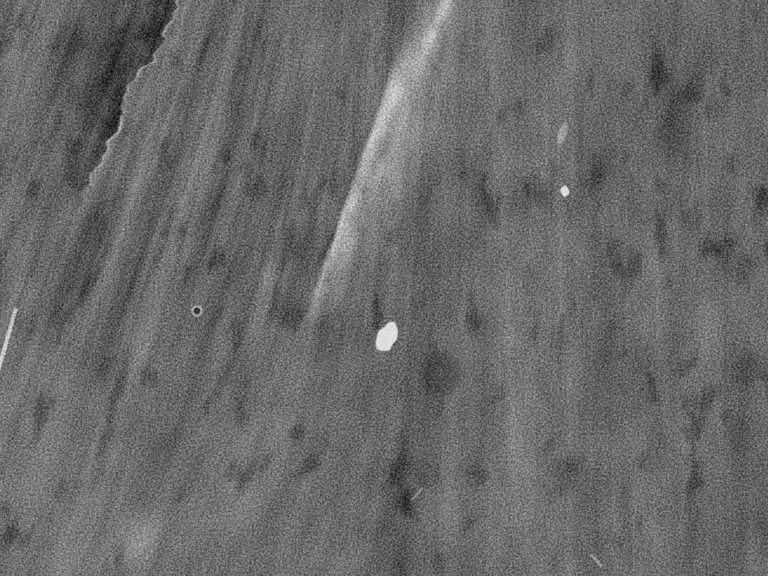
Write a Shadertoy shader that draws this texture.

```glsl
// Grey micrograph of a scratched metal surface with a ridge, a torn crack, pits and bright particles.

float hash(vec2 cell) {
    uvec2 u = uvec2(ivec2(cell)) * uvec2(1597334673u, 3812015801u);
    uint h = (u.x ^ u.y) * 1597334673u;
    h = (h ^ (h >> 15)) * 2246822519u;
    return float((h ^ (h >> 13)) >> 8) / 16777216.0;
}

float corner(vec2 cell, vec2 offset) {
    float angle = 6.28318 * hash(cell);
    return dot(vec2(cos(angle), sin(angle)), offset);
}

// Gradient noise, centred on zero
float noise(vec2 p) {
    vec2 i = floor(p), f = p - i;
    vec2 w = f * f * f * (f * (f * 6.0 - 15.0) + 10.0);
    vec2 e = vec2(1, 0);
    return mix(mix(corner(i, f), corner(i + e, f - e), w.x),
               mix(corner(i + e.yx, f - e.yx), corner(i + 1.0, f - 1.0), w.x), w.y);
}

float fbm(vec2 p) {
    float sum = 0.0, amp = 1.0;
    for (int i = 0; i < 4; i++) {
        sum += amp * noise(p);
        p = mat2(1.6, 1.2, -1.2, 1.6) * p + 17.0;
        amp *= 0.55;
    }
    return sum;
}

// Soft-edged ellipse that leans to the right
float blob(vec2 p, vec2 centre, vec2 radius, float lean, float soft) {
    vec2 d = p - centre;
    d.x -= lean * d.y;
    return 1.0 - smoothstep(1.0 - soft, 1.0 + soft, length(d / radius));
}

float scratch(vec2 p, vec2 a, vec2 b, float radius) {
    vec2 ab = b - a;
    float d = length(p - a - ab * clamp(dot(p - a, ab) / dot(ab, ab), 0.0, 1.0));
    return 1.0 - smoothstep(radius * 0.4, radius + 0.7 / iResolution.y, d);
}

// Long ridge with a sharp left flank, a fading right flank and a bright upper strand
float ridge(vec2 p) {
    float t = p.y - 0.44;
    float d = p.x - 0.527 - 0.345 * t - 0.006 * noise(p * vec2(5, 18));
    float top = smoothstep(0.38, 0.56, t);
    float body = smoothstep(-0.003, 0.007 + 0.035 * top, d)
               * exp(-max(d, 0.0) / (0.022 + 0.2 * max(t, 0.0) * (1.0 - t)));
    float shade = (1.0 - smoothstep(-0.004, 0.004, d)) * exp(min(d, 0.0) / 0.07);
    float fibres = 1.0 + 0.8 * noise(vec2(d * 45.0, p.y * 9.0)) + 0.5 * fbm(p * 20.0);
    float strand = (p.x - 0.712 - 0.44 * (p.y - 0.85)) / 0.011;
    return (0.29 * (1.0 - 0.45 * top) * body * fibres - 0.05 * shade) * smoothstep(-0.015, 0.04, t)
         + 0.2 * exp(-strand * strand) * smoothstep(0.8, 0.95, p.y);
}

// Torn crack: dark hollow on the left, thin bright lip on the right
float crack(vec2 p) {
    float x = 0.14 + 0.48 * (p.y - 0.653) + 0.03 * noise(vec2(p.y * 13.0, 3.5)) + 0.014 * noise(p.yy * vec2(55, 7));
    float d = p.x - x;
    float span = smoothstep(0.61, 0.72, p.y);
    float patchy = 0.8 + 0.8 * fbm(p * 18.0 + 5.0);
    float hollow = smoothstep(-0.12, -0.02, d + 0.07 * fbm(p * 16.0)) * (1.0 - smoothstep(-0.003, 0.002, d));
    float lip = exp(-pow(d / 0.003, 2.0)) * max(0.0, 0.7 + 1.4 * noise(vec2(p.y * 25.0, 8.3)));
    float bank = smoothstep(0.0, 0.004, d) * exp(-max(d, 0.0) / 0.04);
    return span * (0.28 * lip + 0.07 * bank - 0.17 * hollow * patchy);
}

// Dark pits and stains of random size, stretched along the surface
float pits(vec2 p) {
    float sum = 0.0;
    vec2 warped = p + 0.016 * vec2(fbm(p * 28.0), fbm(p * 28.0 + 40.0));
    for (int i = 0; i < 48; i++) {
        float k = float(i);
        vec2 centre = vec2(1.333 * hash(vec2(k, 11)), hash(vec2(k, 23)));
        float size = mix(0.008, 0.028, pow(hash(vec2(k, 37)), 2.0));
        float depth = mix(0.04, 0.11, hash(vec2(k, 51)));
        sum += depth * blob(warped, centre, size * vec2(1.0, 1.0 + 0.6 * hash(vec2(k, 67))), 0.2, 0.7);
    }
    return min(sum, 0.14);
}

void mainImage(out vec4 fragColor, in vec2 fragCoord) {
    vec2 p = fragCoord / iResolution.y;
    float px = 1.0 / iResolution.y;

    // Rolling streaks: slanted on the upper left, upright on the right
    float slant = 1.0 - smoothstep(0.3, 0.9, p.x);
    vec2 q = vec2(p.x - 0.33 * slant * (p.y - 0.5), p.y);
    float streaks = 0.07 * noise(q * vec2(20, 1.6)) + 0.055 * noise(q * vec2(60, 4))
                  + 0.03 * noise(q * vec2(130, 6));
    float grey = 0.415 + streaks * mix(0.75, 1.6, slant * smoothstep(0.25, 0.6, p.y));

    // Broad tone and mottled stains
    grey += 0.075 * fbm(q * vec2(6, 3)) + 0.045 * fbm(q * vec2(26, 15) + 9.0);
    grey -= 0.13 * smoothstep(0.2, 0.75, fbm(q * vec2(17, 8) + 60.0));
    grey += 0.03 * slant * (0.55 - p.y);

    grey += ridge(p) + crack(p) - pits(p);

    // Faint side ridge, shallow dent and pale mound
    float side = p.x - 0.46 - 0.2 * (p.y - 0.46) - 0.012 * noise(p * 12.0);
    float flank = side > 0.0 ? 0.007 : 0.022;
    grey += 0.13 * exp(-pow(side / flank, 2.0)) * smoothstep(0.4, 0.5, p.y) * (1.0 - smoothstep(0.58, 0.66, p.y));
    grey -= 0.11 * blob(p, vec2(0.765, 0.35), vec2(0.032, 0.036), 0.0, 0.5);
    grey += 0.15 * blob(p, vec2(0.234, 0.065), vec2(0.034, 0.042), 0.3, 0.8);

    // Thin bright scratches
    grey += 0.36 * scratch(p, vec2(-0.005, 0.35), vec2(0.027, 0.462), 0.004);
    grey += 0.2 * scratch(p, vec2(0.716, 0.134), vec2(0.733, 0.152), 0.0018);
    grey += 0.2 * scratch(p, vec2(1.027, 0.036), vec2(1.043, 0.019), 0.0025);

    // Small ring with a dark core, and an elongated flake
    float ring = abs(length(p - vec2(0.342, 0.46)) - 0.0075);
    grey -= 0.2 * blob(p, vec2(0.342, 0.46), vec2(0.006), 0.0, 0.3);
    grey += 0.23 * (1.0 - smoothstep(0.001, 0.002 + px, ring));
    grey += 0.17 * blob(p, vec2(0.977, 0.769), vec2(0.007, 0.019), 0.25, 0.35);

    // Film grain
    grey += 0.175 * noise(p * 245.0) + 0.19 * noise(mat2(0.8, 0.6, -0.6, 0.8) * p * 330.0 + 90.0);

    // Bright particles with chipped outlines
    vec2 chipped = p + 0.005 * vec2(noise(p * 65.0), noise(p * 65.0 + 30.0));
    float particle = blob(chipped, vec2(0.672, 0.415), vec2(0.017, 0.025), 0.28, 0.1);
    particle = max(particle, blob(chipped, vec2(0.981, 0.668), vec2(0.007, 0.009), 0.0, 0.25));
    grey = mix(grey, 0.87 + 0.08 * noise(p * 200.0), particle);

    fragColor = vec4(vec3(clamp(grey, 0.0, 1.0)), 1.0);
}
```
